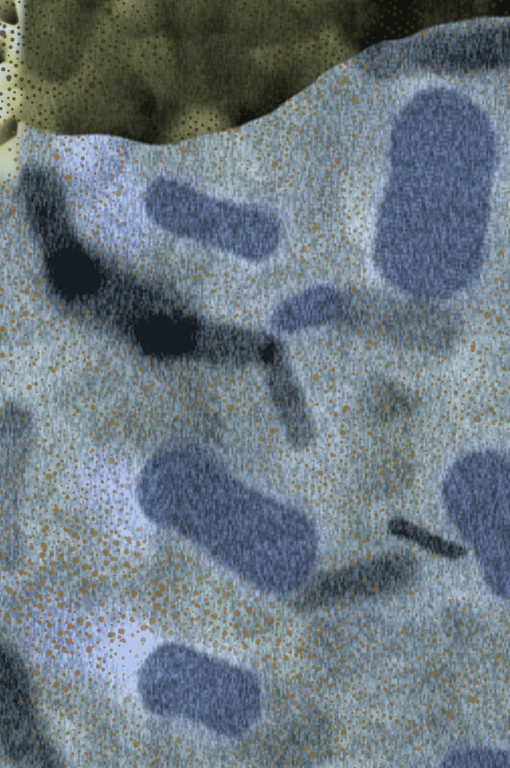
This texture is drawn by a Shadertoy shader. Its source:

```glsl
// Crumpled, stained metal foil: blue oval stains with halos, an olive folded top,
// soft fold shadows, rust specks and brushed fibres. Shapes are capsule distances;
// creases and specks are cellular noise, broad undulation is layered sines.

const vec3 INK = vec3(.09, .11, .13), GREY = vec3(.45, .52, .53), PALE = vec3(.77, .84, .86);
const vec3 SLATE = vec3(.34, .41, .54), LAVENDER = vec3(.70, .77, .92);
const vec3 SOOT = vec3(.07, .08, .06), OLIVE = vec3(.33, .35, .24), STRAW = vec3(.72, .72, .52);
const vec3 RUST = vec3(.52, .39, .17);
const float FINE_SPECKS = 105., LARGE_SPECKS = 66.;  // cells per canvas height
const float GRAIN = .30, CRUMPLE = .22;

// Capsules as (start, end), in canvas heights
const vec4 STAIN[7] = vec4[7](
  vec4(.577, .812, .56, .68), vec4(.215, .735, .336, .692), vec4(.378, .588, .42, .6),
  vec4(.23, .365, .36, .283), vec4(.635, .355, .68, .28), vec4(.225, .115, .295, .09),
  vec4(.6, -.01, .69, -.01));
const float STAIN_RADIUS[7] = float[7](.07, .032, .026, .054, .06, .044, .035);
const vec4 GLOW[3] = vec4[3](
  vec4(.12, .79, .16, .7), vec4(.145, .37, .175, .34), vec4(.07, .17, .17, .15));
const vec4 SHADOW[10] = vec4[10](
  vec4(.045, .76, .105, .64), vec4(.105, .635, .21, .575), vec4(.2, .565, .335, .548),
  vec4(.355, .54, .395, .43), vec4(.515, .31, .59, .28), vec4(.46, .6, .56, .575),
  vec4(.39, .225, .52, .255), vec4(0, .28, .02, .45), vec4(0, .13, .05, 0),
  vec4(.49, .925, .68, .945));
const vec2 SHADOW_SHAPE[10] = vec2[10](  // radius, strength
  vec2(.03, .4), vec2(.05, .43), vec2(.028, .36), vec2(.02, .34), vec2(.011, .42),
  vec2(.038, .24), vec2(.026, .24), vec2(.026, .24), vec2(.032, .42), vec2(.03, .42));

vec2 hash2(vec2 c) {
  return fract(sin(vec2(dot(c, vec2(127.1, 311.7)), dot(c, vec2(269.5, 183.3)))) * 43758.5);
}

float capsule(vec2 p, vec4 ends) {
  vec2 a = p - ends.xy, b = ends.zw - ends.xy;
  return length(a - b * clamp(dot(a, b) / dot(b, b), 0., 1.));
}

float waves(vec2 p) {
  return (sin(p.x * 1.3 + 2. * sin(p.y * .7)) + sin(p.y * 1.7 - p.x + 1.5 * sin(p.x * .9))
    + .5 * sin(p.x * 3.1 + p.y * 2.3)) / 2.5;
}

// Tilted cellular facets meeting at fairly crisp creases
float facets(vec2 p) {
  float total = 0., weights = 1e-6;
  for (int k = 0; k < 9; k++) {
    vec2 id = floor(p) + vec2(k % 3 - 1, k / 3 - 1), h = hash2(id), d = p - id - h;
    float w = exp(-14. * dot(d, d));
    total += w * (h.x - .5 + dot(d, 2. * hash2(id + 17.) - 1.));
    weights += w;
  }
  return total / weights;
}

float valueNoise(vec2 p) {
  vec2 i = floor(p), f = smoothstep(0., 1., fract(p)), e = vec2(1, 0);
  return mix(mix(hash2(i).x, hash2(i + e).x, f.x),
             mix(hash2(i + e.yx).x, hash2(i + e.xx).x, f.x), f.y);
}

float specks(vec2 p, float density) {
  p = mat2(.86, .5, -.5, .86) * p;
  p.x += .5 * mod(floor(p.y), 2.);
  vec2 id = floor(p);
  float r = .13 + .16 * hash2(id + 5.).x;
  float d = length(fract(p) - .3 - .4 * hash2(id));
  return (1. - smoothstep(r - .1, r + .1, d)) * step(hash2(id + 9.).y, density);
}

vec3 ramp(vec3 low, vec3 mid, vec3 high, float t) {
  t = clamp(t, 0., 1.) * 2.;
  return t < 1. ? mix(low, mid, t) : mix(mid, high, t - 1.);
}

void mainImage(out vec4 fragColor, in vec2 fragCoord) {
  vec2 p = fragCoord / iResolution.y;
  vec2 q = p + .007 * vec2(waves(p * 24.), waves(p.yx * 27. + 4.));

  // Undulating light, crumpled facets and one upright crease
  float crease = facets(q * vec2(7, 6) + 3.) + .45 * facets(q * 17.);
  float light = .66 - .12 * p.x + .07 * waves(p * 9. + 1.) + CRUMPLE * crease;
  float blue = .25 + .2 * waves(p * 11. + 6.);
  light += .12 * (1. - smoothstep(.34, .42, p.y)) * smoothstep(.1, .19, q.x)
    * (1. - smoothstep(.194, .2, q.x));

  // Pale glows, fold shadows, then stains with halos
  for (int i = 0; i < 3; i++) {
    float g = 1. - smoothstep(.015, .075, capsule(q, GLOW[i]));
    light += .25 * g;
    blue = mix(blue, 1., g);
  }
  for (int i = 0; i < 10; i++) {
    float s = 1. - smoothstep(.5, 1.4, capsule(q, SHADOW[i]) / SHADOW_SHAPE[i].x);
    light -= s * SHADOW_SHAPE[i].y;
    blue = mix(blue, .5, .6 * s);
  }
  float stain = 0.;
  for (int i = 0; i < 7; i++) {
    float d = capsule(q, STAIN[i]) - STAIN_RADIUS[i];
    float inside = 1. - smoothstep(-.007, .007, d);
    float halo = exp(-max(d, 0.) / .018) * (1. - inside);
    light = mix(light + .12 * halo, .25 + .3 * light, inside);
    blue = mix(max(blue, .9 * halo), 1., inside);
    stain = max(stain, max(inside, halo));
  }

  // Brushed fibres
  float grain = valueNoise(p * vec2(380, 150)) + .6 * valueNoise(p * 330. + 40.) - .8;
  light += GRAIN * grain;
  vec3 color = mix(ramp(INK, GREY, PALE, light), ramp(INK, SLATE, LAVENDER, light), clamp(blue, 0., 1.));

  // Olive flap above a bent fold line
  float edge = max(max(.84 - .12 * p.x, .764 + .21 * p.x), .63 + .64 * p.x);
  float above = q.y - min(edge, .85 + .2 * p.x);
  float flap = smoothstep(-.003, .003, above);
  float sheen = .4 + .6 * facets(q * vec2(8, 5) + 8.) + .2 * facets(q * 19.) + .15 * grain
    + .1 * waves(p * vec2(26, 9)) - .25 * smoothstep(.38, .55, p.x) - .15 * exp(-abs(above) / .012);
  color = mix(color, ramp(SOOT, OLIVE, STRAW, sheen), flap);

  // Gilded crinkles at the upper left edge
  float gilt = (1. - smoothstep(.02, .04, q.x)) * smoothstep(.74, .79, p.y);
  color = mix(color, ramp(SOOT, STRAW, PALE, .55 + .8 * facets(q * 32.)), gilt);

  // Rust specks, larger ones in the lower middle
  float bare = (1. - .95 * stain) * smoothstep(.15, .45, light + flap);
  float large = 1. - smoothstep(.03, .12, capsule(p, vec4(.08, .24, .38, .2)));
  float rust = max(specks(p * FINE_SPECKS, .62 + .3 * waves(p * 13.)),
                   specks(p * LARGE_SPECKS, .12 + .7 * large));
  color = mix(color, RUST * mix(1., .45, flap), .72 * rust * bare);
  fragColor = vec4(color, 1);
}
```
